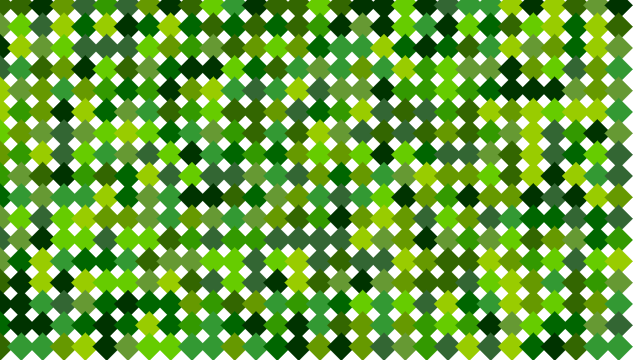
Reproduce this pattern procedurally as a WebGL 1 fragment shader.

```glsl
precision highp float;
// Overlapping diamonds in random greens on white, laid out as a 30 by 17 grid.

uniform vec2 u_resolution;

const vec2 GRID = vec2(30.0, 17.0);          // diamonds across and down
const vec2 FIRST_CENTER = vec2(0.0, 0.625);  // lower left diamond, in cells
const float RADIUS = 0.667;                  // center to tip, in cells
const vec3 BACKGROUND = vec3(1.0);

float hash(vec2 cell) {
  vec3 q = fract(vec3(cell.xyx) * vec3(0.1031, 0.1030, 0.0973));
  q += dot(q, q.yzx + 33.33);
  return fract((q.x + q.y) * q.z);
}

// Ten greens, stored in fifths of full intensity.
vec3 leafColor(float pick) {
  float i = floor(pick * 10.0);
  vec3 fifths = vec3(0.0, 1.0, 0.0);
  if (i > 0.5) fifths = vec3(0.0, 2.0, 0.0);
  if (i > 1.5) fifths = vec3(1.0, 2.0, 0.0);
  if (i > 2.5) fifths = vec3(1.0, 2.0, 1.0);
  if (i > 3.5) fifths = vec3(1.0, 3.0, 0.0);
  if (i > 4.5) fifths = vec3(1.0, 3.0, 1.0);
  if (i > 5.5) fifths = vec3(2.0, 3.0, 0.0);
  if (i > 6.5) fifths = vec3(2.0, 3.0, 1.0);
  if (i > 7.5) fifths = vec3(2.0, 4.0, 0.0);
  if (i > 8.5) fifths = vec3(3.0, 4.0, 0.0);
  return fifths / 5.0;
}

float diamondDistance(vec2 p, float radius) {
  return (abs(p.x) + abs(p.y) - radius) * 0.70711;
}

float coverage(float dist, float pixel) {
  return clamp(0.5 - dist / pixel, 0.0, 1.0);
}

// 1 inside the grid, 0 for cells beyond its border.
float insideGrid(vec2 cell, vec2 size) {
  vec2 inside = step(vec2(-0.5), cell) * step(cell, size - 0.5);
  return inside.x * inside.y;
}

void main() {
  float pixel = GRID.x / u_resolution.x;
  vec2 p = gl_FragCoord.xy * pixel - FIRST_CENTER;
  vec2 nearest = floor(p + 0.5);
  vec3 color = BACKGROUND;

  // Paint from the top down and left to right, so later diamonds overlap.
  for (int row = 0; row < 3; row++) {
    for (int column = 0; column < 3; column++) {
      vec2 cell = nearest + vec2(float(column) - 1.0, 1.0 - float(row));
      float cover = coverage(diamondDistance(p - cell, RADIUS), pixel);
      cover *= insideGrid(cell, GRID);
      color = mix(color, leafColor(hash(cell + 7.0)), cover);
    }
  }

  gl_FragColor = vec4(color, 1.0);
}
```
